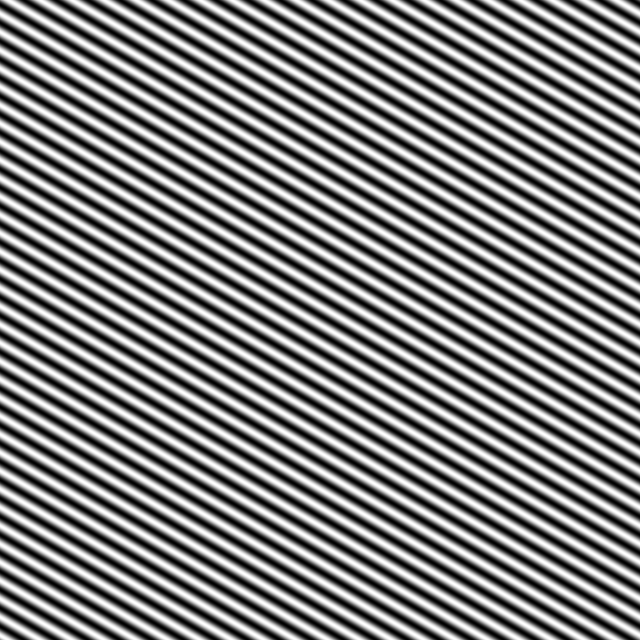
Write a three.js fragment shader that draws this pattern.

```glsl
// Diagonal sinusoidal grating of soft black and white stripes.
#define CYCLES_ACROSS 20.0
#define CYCLES_UP 35.0
#define DARK_PHASE 0.75
#define DARK_COLOR vec3(0.0)
#define LIGHT_COLOR vec3(1.0)
#define TAU 6.2831853

varying vec2 vUv;

// Smooth wave: 0 at the centre of a dark stripe, 1 at the centre of a light one
float grating(vec2 position) {
  float cycles = dot(position, vec2(CYCLES_ACROSS, CYCLES_UP)) - DARK_PHASE;
  return 0.5 - 0.5 * cos(TAU * cycles);
}

void main() {
  gl_FragColor = vec4(mix(DARK_COLOR, LIGHT_COLOR, grating(vUv)), 1.0);
}
```
